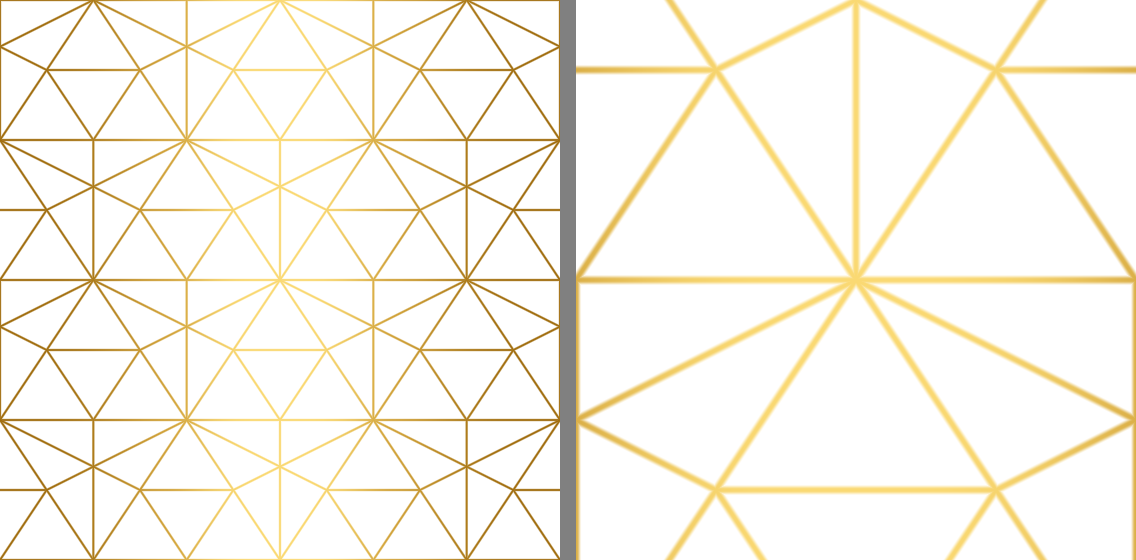
Left, the full canvas; right, a detail of the centre.
This pattern is drawn by a Shadertoy shader. Its source:

```glsl
// Gold line lattice of staggered triangles and kites on white, 3 cells across and 4 rows down.

float segmentDistance(vec2 p, vec2 a, vec2 b) {
    vec2 pa = p - a, ba = b - a;
    return length(pa - ba * clamp(dot(pa, ba) / dot(ba, ba), 0.0, 1.0));
}

// Distance to the lines of one 4 x 3 cell; p.x is mirrored about its axis, p.y runs down.
float cellDistance(vec2 p) {
    vec2 apex = vec2(0.0), shoulder = vec2(2.0, 1.0), waist = vec2(1.0, 1.5);
    float d = min(min(p.y, 3.0 - p.y), 2.0 - p.x);               // frame
    d = min(d, segmentDistance(p, apex, vec2(2.0, 3.0)));        // large triangle
    d = min(d, segmentDistance(p, apex, shoulder));              // kite top
    d = min(d, segmentDistance(p, shoulder, waist));             // kite bottom
    d = min(d, segmentDistance(p, vec2(0.0, 1.5), waist));       // inner triangle
    return min(d, segmentDistance(p, waist, vec2(0.0, 3.0)));
}

// Horizontal metallic sheen: bronze at the wrapping edges, pale gold in the centre.
vec3 goldSheen(float x) {
    float t = 0.5 - 0.5 * cos(6.2831853 * x);
    vec3 bronze = vec3(0.63, 0.43, 0.06);
    vec3 gold = vec3(0.83, 0.65, 0.24);
    vec3 paleGold = vec3(0.98, 0.85, 0.45);
    vec3 color = mix(bronze, gold, smoothstep(0.0, 0.75, t));
    return mix(color, paleGold, smoothstep(0.65, 1.0, t));
}

void mainImage(out vec4 fragColor, in vec2 fragCoord) {
    vec2 uv = fragCoord / iResolution.xy;
    vec2 p = vec2(uv.x, 1.0 - uv.y) * 12.0;

    // Every second row shifts by half a cell.
    float row = floor(p.y / 3.0);
    float x = abs(mod(p.x + 2.0 * mod(row, 2.0), 4.0) - 2.0);
    float d = cellDistance(vec2(x, mod(p.y, 3.0)));

    // Thin strokes with a slightly soft edge.
    float soft = max(9.0 / iResolution.y, 0.018);
    float line = 1.0 - smoothstep(0.023 - soft, 0.023 + soft, d);
    fragColor = vec4(mix(vec3(1.0), goldSheen(uv.x), line), 1.0);
}
```
